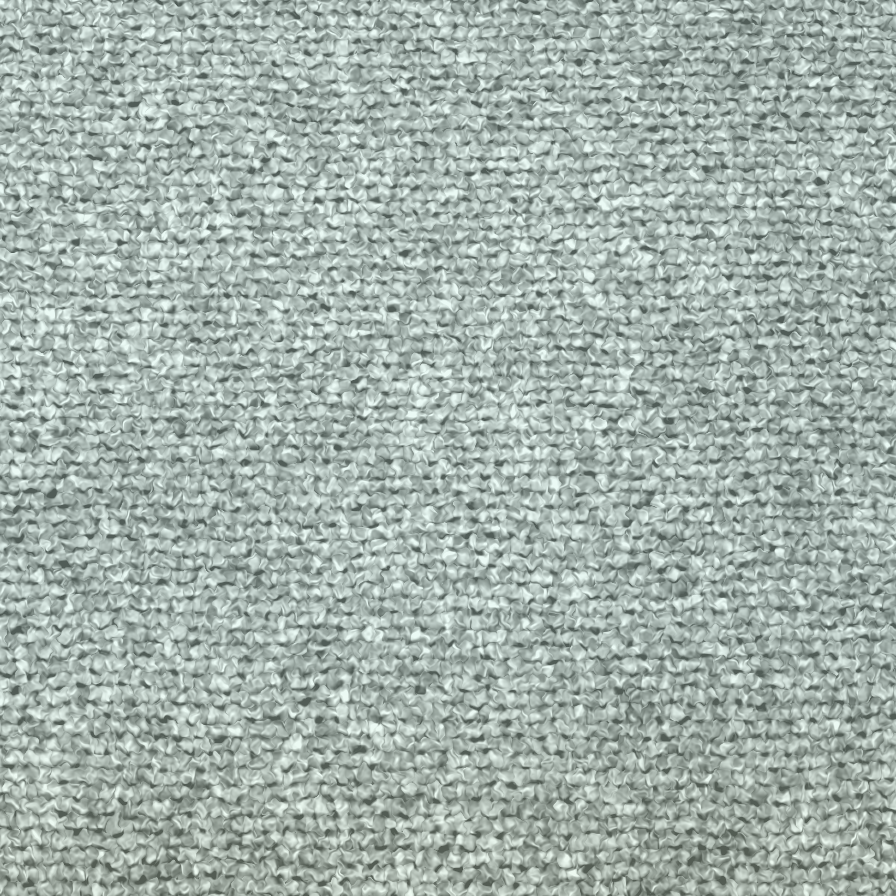
Give the GLSL for this texture, as a three.js fragment shader.

```glsl
// Pale sage chenille knit: brick-laid rows of fuzzy leaning tufts with short dark gaps between them.
varying vec2 vUv;

const vec2 STITCHES = vec2(42.0, 62.0);   // stitches across, rows up
const vec3 SHADOW = vec3(0.38, 0.43, 0.41);
const vec3 LIGHT = vec3(0.83, 0.89, 0.87);
const vec3 WARM_TINT = vec3(0.012, 0.0, -0.016);

float hash(vec2 p) {
  vec3 q = fract(vec3(p.xyx) * 0.1031);
  q += dot(q, q.yzx + 33.33);
  return fract((q.x + q.y) * q.z);
}

float noise(vec2 p) {
  vec2 cell = floor(p);
  vec2 f = fract(p);
  f = f * f * (3.0 - 2.0 * f);
  float low = mix(hash(cell), hash(cell + vec2(1.0, 0.0)), f.x);
  float high = mix(hash(cell + vec2(0.0, 1.0)), hash(cell + vec2(1.0, 1.0)), f.x);
  return mix(low, high, f.y);
}

vec2 rotate(vec2 p, float angle) {
  float c = cos(angle);
  float s = sin(angle);
  return vec2(c * p.x + s * p.y, c * p.y - s * p.x);
}

// Rounded yarn profile: 1 on the crest, 0 at the rim.
float tuftHeight(vec2 p, vec2 radius) {
  vec2 q = p / radius;
  return 1.0 - dot(q, q);
}

// Short bowed dark slit under a stitch.
float slit(vec2 p, vec2 radius) {
  p.y -= 0.45 * p.x * p.x;
  return 1.0 - smoothstep(0.35, 1.4, length(p / radius));
}

// Knit coordinates: rows widen towards the bottom, yarn edges are ragged.
vec2 knitSpace(vec2 uv) {
  vec2 p = uv;
  p.y += 0.12 * uv.y * (uv.y - 1.0);
  p *= STITCHES;
  vec2 drift = vec2(noise(uv * 8.0), noise(uv * 8.0 + 31.0)) - 0.5;
  vec2 ragged = vec2(noise(uv * 150.0 + 7.0), noise(uv * 150.0 + 53.0)) - 0.5;
  return p + 0.6 * drift + vec2(0.28, 0.36) * ragged;
}

// Tone of one tuft: random shade, lit upper side and streaks along the yarn.
float tuftTone(vec2 q, float height, vec2 id) {
  float streaks = noise(q * vec2(2.2, 5.2) + id * 3.7) - 0.5;
  float shade = 0.28 * (hash(id + 37.0) - 0.5);
  return 0.46 + 0.32 * clamp(height, 0.0, 1.0) + 0.85 * streaks + 0.14 * q.y + shade;
}

// Brightness of the weave at knit position p.
float weaveTone(vec2 p) {
  vec2 toRowUnits = vec2(STITCHES.y / STITCHES.x, 1.0);
  float toneSum = 0.0;
  float weightSum = 0.0001;
  float gap = 0.0;

  for (int j = -1; j <= 1; j++) {
    float row = floor(p.y) + float(j);
    float shift = 0.5 * mod(row, 2.0);
    for (int i = -1; i <= 1; i++) {
      vec2 id = vec2(floor(p.x - shift) + float(i), row);
      vec2 jitter = vec2(hash(id + 11.0), hash(id + 47.0)) - 0.5;
      vec2 d = (p - id - vec2(0.5 + shift, 0.5)) * toRowUnits - jitter * vec2(0.4, 0.26);

      // Two leaning tufts make one stitch; the higher one covers the other.
      for (int k = 0; k < 2; k++) {
        float side = 2.0 * float(k) - 1.0;
        vec2 tuftId = id + vec2(71.0, 23.0) * (float(k) + 1.0);
        float lean = side * 0.75 + 0.9 * (hash(tuftId) - 0.5);
        vec2 q = rotate(d - vec2(side * 0.36, 0.0), lean);
        float size = 0.85 + 0.3 * hash(tuftId + 5.0);
        float height = tuftHeight(q, vec2(0.66, 0.4) * size);
        float order = height + 0.4 * hash(tuftId + 19.0);
        float weight = exp(9.0 * max(order, -3.0));
        toneSum += weight * tuftTone(q, height, tuftId);
        weightSum += weight;
      }

      // Gap between this row and the next one down.
      vec2 g = rotate(d + vec2(0.0, 0.5), 0.9 * (hash(id + 83.0) - 0.5));
      float depth = 0.35 + 0.65 * hash(id + 61.0);
      float halfLength = 0.3 + 0.16 * hash(id + 29.0);
      gap = max(gap, depth * slit(g, vec2(halfLength, 0.19)));
    }
  }
  return toneSum / weightSum - 0.82 * gap;
}

// Broad worn patches and gentle falloff at the bottom and right.
float lightingTone(vec2 uv) {
  float patches = 0.09 * (noise(uv * vec2(4.0, 5.0) + 3.0) - 0.5);
  patches += 0.09 * (noise(uv * vec2(9.0, 15.0) + 17.0) - 0.5);
  float glow = 0.05 * (1.0 - smoothstep(0.1, 0.65, length(uv - vec2(0.35, 0.7))));
  float falloff = 0.1 * (1.0 - smoothstep(0.0, 0.3, uv.y)) + 0.03 * smoothstep(0.6, 1.0, uv.x);
  return patches + glow - falloff;
}

void main() {
  float grain = 0.26 * (noise(vUv * 270.0) - 0.5);
  float tone = weaveTone(knitSpace(vUv)) + lightingTone(vUv) + grain + 0.03;
  vec3 color = mix(SHADOW, LIGHT, clamp(tone, -0.15, 1.2));
  color += WARM_TINT * (1.0 - smoothstep(0.0, 0.35, vUv.y));
  gl_FragColor = vec4(color, 1.0);
}
```
